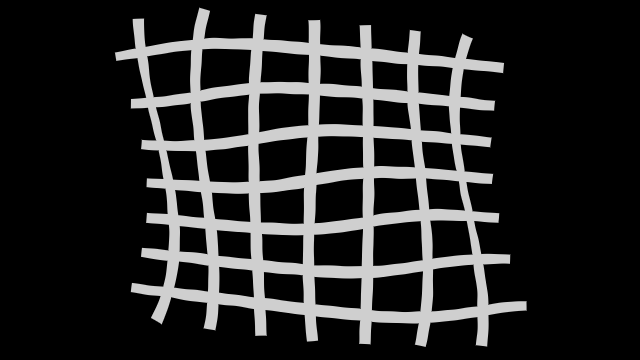
Write a WebGL 2 fragment shader that draws this pattern.

```glsl
#version 300 es
precision highp float;
// A hand-cut lattice of seven by seven pale grey strips, bent out of square, on black.

uniform vec2 u_resolution;
out vec4 fragColor;

vec2 hashGradient(vec2 cell) {
    vec2 h = vec2(dot(cell, vec2(127.1, 311.7)), dot(cell, vec2(269.5, 183.3)));
    return 2.0 * fract(sin(h) * 43758.5) - 1.0;
}

float gradientNoise(vec2 p) {
    vec2 i = floor(p), f = fract(p);
    vec2 w = f * f * f * (f * (f * 6.0 - 15.0) + 10.0);
    vec2 e = vec2(0.0, 1.0);
    float low = mix(dot(hashGradient(i), f), dot(hashGradient(i + e.yx), f - e.yx), w.x);
    float high = mix(dot(hashGradient(i + e), f - e), dot(hashGradient(i + 1.0), f - 1.0), w.x);
    return mix(low, high, w.y);
}

// Height of row i at x: a sloped line with a soft step that shifts right row by row
float rowCentre(float x, float i) {
    float d = x + 0.09 - 0.66 * i;
    float base = i * (0.502 + 0.002 * i + 0.002 * i * i);
    return base + (0.1 + 0.008 * max(i, 0.0)) * d - 0.23 * tanh(d / 0.82);
}

// Position of column k at y: a cubic whose bend depends on the column
float columnCentre(float y, float k) {
    float v = 0.5 * y;
    float base = -0.11 + k * (0.7 + 0.006 * k - 0.0125 * k * k);
    float sway = 0.14 - 0.23 * cos(1.05 * k - 0.13);
    float bow = 0.03 + k * (-0.0875 - 0.0105 * k + 0.02 * k * k);
    return base + sway * (v - 0.95 * v * v * v) + bow * v * v;
}

// Signed distance to a strip, with its ends cut square to its slope
float strip(float along, float across, float slope, vec2 ends, float halfWidth) {
    float side = abs(across) / sqrt(1.0 + slope * slope) - halfWidth;
    float s = along + slope * across;
    return max(side, max(ends.x - s, s - ends.y));
}

void main() {
    // Canvas height is 4.32 units, centred, y pointing down
    float pixel = 4.32 / u_resolution.y;
    vec2 p = (gl_FragCoord.xy - 0.5 * u_resolution) * pixel * vec2(1.0, -1.0);

    // Slight wobble of the cut edges
    p += 0.014 * vec2(gradientNoise(p * 4.0), gradientNoise(p * 4.0 + 31.7));

    float dist = 1e3;
    for (int n = -3; n <= 3; n++) {
        float k = float(n);

        // Row, thinning towards the sides
        float y = rowCentre(p.x, k);
        float slope = (rowCentre(p.x + 0.01, k) - y) / 0.01;
        vec2 ends = vec2(-2.08 + 0.032 * k - 0.031 * k * k, 2.07 + 0.046 * k + 0.03 * k * k);
        float halfWidth = 0.072 - 0.003 * p.x * p.x
            + 0.01 * gradientNoise(vec2(p.x * 2.5, k * 7.3 + 0.5));
        dist = min(dist, strip(p.x, p.y - y, slope, ends, halfWidth));

        // Column, pinched near the middle on the outer ones
        float x = columnCentre(p.y, k);
        slope = (columnCentre(p.y + 0.01, k) - x) / 0.01;
        ends = vec2(-1.92 + 0.065 * k + 0.18 * max(-k - 2.0, 0.0), 1.93 + 0.05 * k - 0.01 * k * k);
        float pinch = 0.5 * p.y - 0.07 * k + 0.1;
        halfWidth = 0.069 - 0.0027 * k * k * exp(-4.0 * pinch * pinch)
            + 0.01 * gradientNoise(vec2(p.y * 2.5, k * 5.7 + 40.5));
        dist = min(dist, strip(p.y, p.x - x, slope, ends, halfWidth));
    }

    float cover = clamp(0.5 - dist / pixel, 0.0, 1.0);
    fragColor = vec4(vec3(0.81 * cover), 1.0);
}
```
